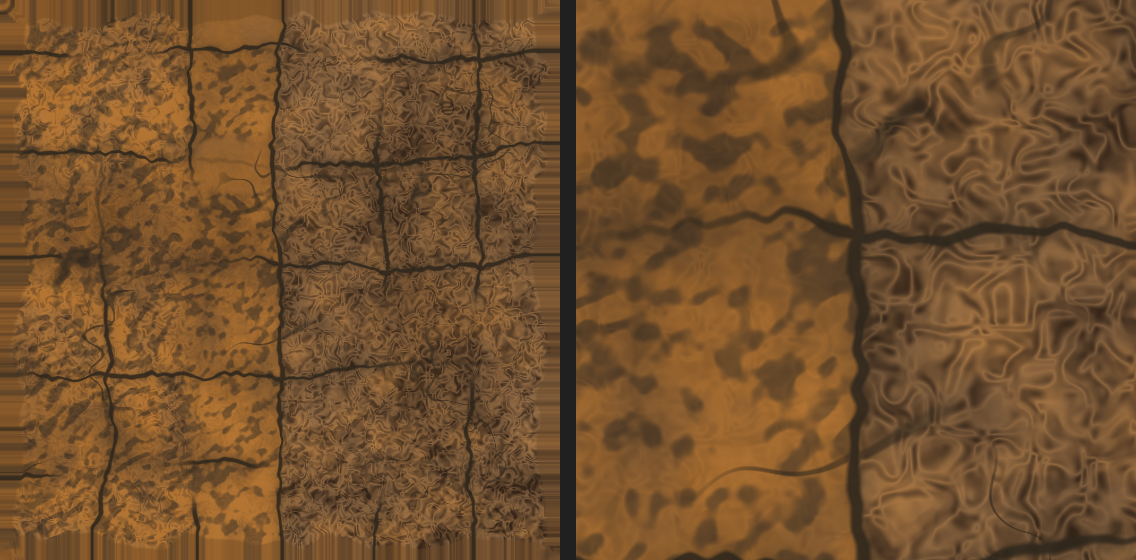
Left, the full canvas; right, a detail of the centre.
Write a three.js fragment shader that draws this texture.

```glsl
varying vec2 vUv;

float hash(vec2 p) {
  vec3 q = fract(p.xyx * 0.1031);
  q += dot(q, q.yzx + 33.33);
  return fract((q.x + q.y) * q.z);
}

float noise(vec2 p) {
  vec2 cell = floor(p), f = fract(p);
  f = f * f * (3.0 - 2.0 * f);
  return mix(mix(hash(cell), hash(cell + vec2(1.0, 0.0)), f.x),
             mix(hash(cell + vec2(0.0, 1.0)), hash(cell + 1.0), f.x), f.y);
}

float fbm(vec2 p) {
  float sum = 0.0, weight = 0.5;
  for (int i = 0; i < 5; i++) {
    sum += weight * noise(p);
    p = mat2(1.6, 1.2, -1.2, 1.6) * p + 7.3;
    weight *= 0.5;
  }
  return sum;
}

// Sideways drift of a crack along its length
float wander(float along, float seed) {
  return 0.045 * (noise(vec2(along * 4.0, seed)) - 0.5)
       + 0.016 * (noise(vec2(along * 22.0, seed + 5.0)) - 0.5)
       + 0.006 * (noise(vec2(along * 85.0, seed + 9.0)) - 0.5);
}

// Sharp broken core inside a soft stain
float crack(float offset, float along, float seed, float presence) {
  float d = abs(offset - wander(along, seed));
  float width = 0.001 + 0.004 * noise(vec2(along * 45.0, seed + 20.0));
  float core = 1.0 - smoothstep(width * 0.4, width + 0.002, d);
  float fade = smoothstep(0.3, 0.6, noise(vec2(along * 5.0, seed + 40.0)));
  return max(fade, presence) * (0.75 * core + 0.3 * exp(-d / 0.011));
}

// Short curled fibres
float fibres(vec2 p) {
  vec2 bend = vec2(noise(p * 65.0), noise(p * 65.0 + 31.0));
  float n = noise(p * 140.0 + 3.2 * bend);
  return 1.0 - abs(2.0 * n - 1.0);
}

// Slanted dabs that flow with a slow warp
float dabs(vec2 p) {
  vec2 flow = p + 0.05 * vec2(noise(p * 9.0), noise(p * 9.0 + 17.0));
  flow = mat2(0.82, -0.57, 0.57, 0.82) * flow;
  return smoothstep(0.48, 0.74, noise(flow * vec2(62.0, 100.0)) * 0.75 + noise(p * 150.0) * 0.25);
}

void main() {
  // Clamping the border drags the surface out into streaks
  vec2 margin = 0.018 + 0.035 * vec2(noise(vec2(vUv.y * 24.0, 3.0)), noise(vec2(vUv.x * 24.0, 8.0)));
  vec2 p = clamp(vUv, margin, 1.0 - margin);
  float border = smoothstep(0.0, 0.006, length(vUv - p));

  // Ochre left half, brown right half, bare plaster beside the seam
  float seam = 0.48 + wander(p.y, 2.0);
  float brown = smoothstep(-0.006, 0.008, p.x - seam);
  float strip = smoothstep(0.32, 0.37, p.x + 0.05 * (noise(p * 14.0) - 0.5)) * (1.0 - brown);
  float bare = strip * smoothstep(0.5, 0.6, p.y)
             * smoothstep(0.1, 0.6, cos(25.0 * (p.y - 0.71)) + noise(p * 18.0) - 0.5);
  float cloud = fbm(p * 5.0 + 2.0) - 0.48;
  float mottle = fbm(p * 19.0 + 40.0) - 0.48;
  vec2 shadePos = (p - vec2(0.6, 0.48)) / vec2(0.17, 0.25);
  float shade = brown * exp(-dot(shadePos, shadePos));

  float curl = fibres(p) - 0.63;
  float spots = dabs(p);
  float rough = mix(0.35 + 0.5 * smoothstep(-0.1, 0.12, cloud), 1.0, brown);
  rough = mix(rough, 0.22, strip);
  float spotted = mix(1.0, 0.35 + 0.6 * smoothstep(0.45, 0.1, p.y), brown) * (1.0 - 0.95 * bare);

  float tone = mix(0.79, 0.64, brown) + 0.06 * strip - 0.2 * shade;
  tone += (0.75 * cloud + 0.75 * mottle) * (1.0 - 0.7 * bare);
  tone += 0.62 * rough * curl * (1.0 - 0.9 * bare) - 0.34 * spotted * spots;
  tone += 0.07 * (noise(p * 260.0) - 0.5);
  tone = mix(tone, 0.56 + 0.55 * (tone - 0.6), border);

  // Wandering grid of cracks; the third upright is the seam
  float ink = 0.0;
  for (int i = 0; i < 5; i++) {
    float n = float(i);
    float isSeam = 1.0 - step(0.5, abs(n - 2.0));
    float across = p.x - (0.185 + 0.165 * n - 0.035 * isSeam);
    float level = p.y - (0.16 + 0.187 * n);
    ink = max(ink, crack(across, p.y, n + mix(60.0, 0.0, isSeam), 0.15 + 0.8 * isSeam));
    ink = max(ink, crack(level, p.x, n + 120.0, 0.2));
  }

  // Hairline branches
  float branch = abs(noise(p * vec2(7.0, 9.0) + 0.5 * noise(p * 30.0) + 70.0) - 0.5);
  float hairline = 1.0 - smoothstep(0.006, 0.022, branch);
  ink = max(ink, 0.6 * hairline * smoothstep(0.5, 0.68, noise(p * 6.0 + 90.0)));

  float warmth = mix(0.8, 0.2, brown) + 0.2 * strip + 1.1 * mottle + 0.25 * border;
  vec3 light = mix(vec3(0.62, 0.46, 0.30), vec3(0.66, 0.43, 0.19), clamp(warmth, 0.0, 1.0));
  vec3 color = mix(vec3(0.21, 0.145, 0.095), light, clamp(tone, 0.0, 1.1));
  color = mix(color, vec3(0.29, 0.25, 0.19), 0.3 * spotted * spots * (1.0 - brown));
  color = mix(color, vec3(0.18, 0.15, 0.11), clamp(ink, 0.0, 0.9));
  gl_FragColor = vec4(color, 1.0);
}
```
